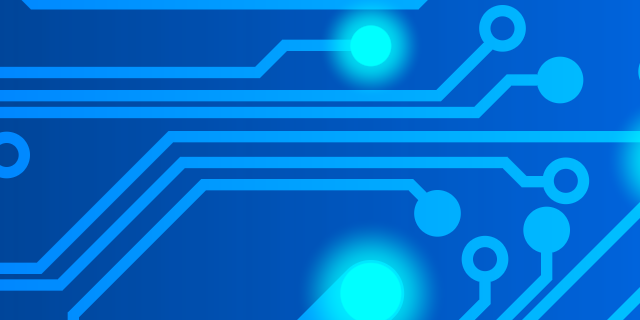
This background is drawn by a WebGL 2 fragment shader. Its source:

```glsl
#version 300 es
precision highp float;
// Circuit board: mitred traces, ring and disc pads and cyan glows on a blue ramp.
// Each trace is a clamped 45 degree ramp; mirrored or transposed coordinates
// give the other directions. The canvas is 96 units high and 192 wide.

#define UNITS_HIGH 96.0
#define UNITS_WIDE 192.0
#define TRACE_HALF 1.7
#define PAD_RADIUS 7.0
#define RING_HOLE 3.6
#define HALO_REACH 2.25
#define HALO_STRENGTH 0.75
#define STRIPE_STRENGTH 0.008

uniform vec2 u_resolution;
out vec4 outColor;

const vec3 BOARD_DARK = vec3(0.0, 0.27, 0.60);
const vec3 BOARD_LIGHT = vec3(0.0, 0.39, 0.86);
const vec3 TRACE_LEFT = vec3(0.0, 0.53, 1.0);
const vec3 TRACE_RIGHT = vec3(0.0, 0.75, 1.0);
const vec3 GLOW = vec3(0.0, 1.0, 1.0);

const float FAR = 300.0;

// Pads: centre, hole radius (negative for a solid disc)
const vec3 PADS[8] = vec3[8](
    vec3(150.75, 87.5, RING_HOLE), vec3(169.75, 41.75, RING_HOLE),
    vec3(145.5, 18.25, RING_HOLE), vec3(2.0, 49.5, RING_HOLE),
    vec3(168.0, 72.0, -1.0), vec3(131.25, 32.0, -1.0),
    vec3(164.0, 27.0, -1.0), vec3(198.5, 74.5, RING_HOLE));

// Glows: centre, core radius
const vec3 LIGHTS[3] = vec3[3](
    vec3(111.25, 82.25, 7.0), vec3(111.25, 8.0, 10.0), vec3(202.0, 48.0, 9.0));

// Level at lo, rising at 45 degrees from x = bend, level again at hi
float trace(vec2 p, float bend, float lo, float hi, float start, float end) {
    float ramp = (p.y - lo - p.x + bend) * 0.70711;
    float side = max(min(p.y - lo, ramp), p.y - hi);
    return max(abs(side) - TRACE_HALF, max(start - p.x, p.x - end));
}

float capsule(vec2 p, vec2 a, vec2 b, float radius) {
    vec2 ab = b - a;
    float t = clamp(dot(p - a, ab) / dot(ab, ab), 0.0, 1.0);
    return length(p - a - ab * t) - radius;
}

float traces(vec2 p) {
    vec2 mirrored = vec2(-p.x, p.y);
    vec2 turned = p.yx;

    // Upper bundle
    float d = trace(vec2(abs(p.x - 67.4), p.y), 57.4, 94.85, FAR, -FAR, FAR);
    d = min(d, trace(p, 77.25, 74.25, 82.4, -FAR, 111.0));
    d = min(d, trace(p, 131.6, 67.3, FAR, -FAR, 149.0));
    d = min(d, trace(p, 143.0, 62.25, 72.0, -FAR, 168.0));

    // Middle bundle, rising then falling
    d = min(d, trace(p, 11.75, 15.5, 55.0, -FAR, FAR));
    d = min(d, trace(p, 18.0, 10.5, 47.25, -FAR, 110.0));
    d = min(d, trace(mirrored, -157.25, 41.5, 47.25, -169.0, -100.0));
    d = min(d, trace(turned, 1.5, 22.0, FAR, -FAR, 20.0));
    d = min(d, trace(p, 22.0, 1.5, 40.6, 30.0, 110.0));
    d = min(d, trace(mirrored, -163.85, 0.0, 40.6, -131.25, -100.0));

    // Lower right stems and diagonals
    d = min(d, trace(turned, -40.0, 100.0, 145.5, -FAR, 18.0));
    d = min(d, trace(turned, -51.25, 100.0, 164.0, -FAR, 27.0));
    d = min(d, trace(p, 149.0, -10.0, FAR, -FAR, FAR));
    d = min(d, trace(p, 174.5, -10.0, FAR, -FAR, FAR));

    // Wide trunk below the lower glow
    return min(d, capsule(p, LIGHTS[1].xy, LIGHTS[1].xy - 40.0, LIGHTS[1].z));
}

float circuit(vec2 p) {
    float d = traces(p);
    for (int i = 0; i < 8; i++) {
        float r = length(p - PADS[i].xy);
        float hole = PADS[i].z - r;
        d = max(min(d, r - PAD_RADIUS), hole);
    }
    return d;
}

void main() {
    float pixel = UNITS_HIGH / u_resolution.y;
    vec2 p = gl_FragCoord.xy * pixel;
    float across = clamp(p.x / UNITS_WIDE, 0.0, 1.0);

    // Board with faint vertical stripes
    float stripes = sin(p.x * 0.9) + sin(p.x * 0.37 + 1.0);
    vec3 color = mix(BOARD_DARK, BOARD_LIGHT, across + stripes * STRIPE_STRENGTH);

    // Traces and pads
    float cover = clamp(0.5 - circuit(p) / pixel, 0.0, 1.0);
    color = mix(color, mix(TRACE_LEFT, TRACE_RIGHT, across), cover);

    // Halos and bright cores
    for (int i = 0; i < 3; i++) {
        float core = LIGHTS[i].z;
        float r = length(p - LIGHTS[i].xy);
        float halo = 1.0 - smoothstep(core * 0.8, core * HALO_REACH, r);
        float disc = 1.0 - smoothstep(core - 1.2, core + 0.3, r);
        color = mix(color, GLOW, max(HALO_STRENGTH * halo, disc));
    }
    outColor = vec4(color, 1.0);
}
```
